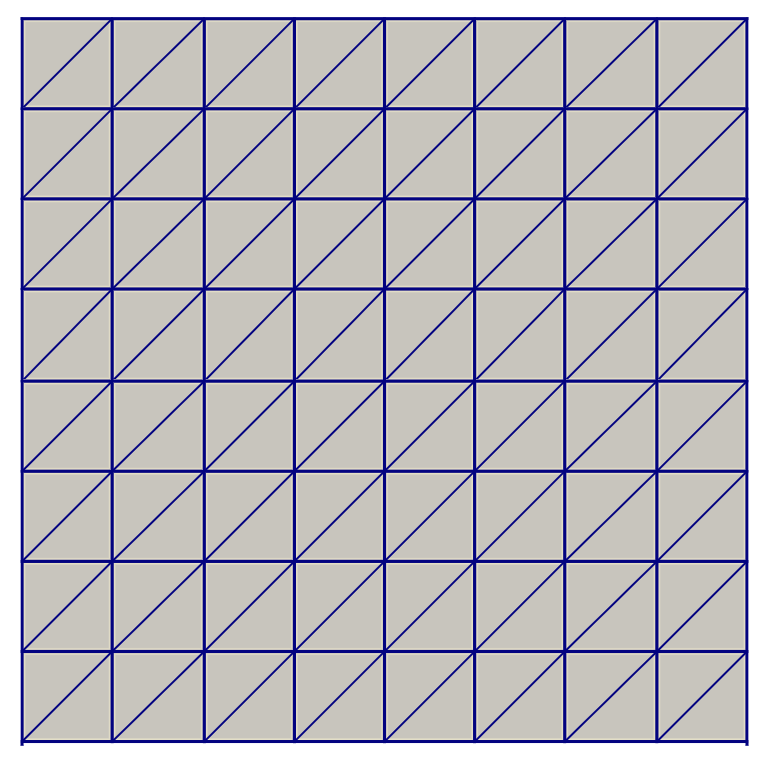
This pattern is drawn by a Shadertoy shader. Its source:

```glsl
// Antialiased coverage of everything closer than halfWidth
float stroke(float dist, float halfWidth) {
    return clamp((halfWidth - dist) * iResolution.y + 0.5, 0.0, 1.0);
}

// Position of grid line k, snapped to a coarse raster so spacing varies slightly
vec2 gridLine(vec2 k) {
    float j = k.x - 4.0;
    float x = 181.0 + sign(j) * ceil(45.25 * abs(j) - 0.5);
    return vec2(x, floor(45.2 * k.y + 0.01)) / 379.5;
}

void mainImage(out vec4 fragColor, in vec2 fragCoord) {
    vec2 p = fragCoord / iResolution.y - vec2(0.029, 0.0242);
    vec2 center = 0.5 * gridLine(vec2(8.0));

    // Cell bounds and distance to the nearest grid lines
    vec2 cell = clamp(floor(p / 0.1192), 0.0, 7.0);
    vec2 low = gridLine(cell);
    vec2 high = gridLine(cell + 1.0);
    vec2 toLine = min(abs(p - low), abs(p - high));
    float nearest = min(toLine.x, toLine.y);

    // Signed distance to the outer frame
    vec2 beyond = abs(p - center) - center;
    float frame = max(beyond.x, beyond.y);

    // Rising diagonal of each cell
    vec2 local = (p - low) / (high - low);
    float diagonal = abs(local.x - local.y) * 0.1192 * 0.7071;

    // Short overhang of the two outer verticals at the bottom
    float overhang = max(abs(beyond.x) - 0.002, max(p.y, -0.0055 - p.y));

    // Grey cells with a pale fringe along the grid, on white
    vec3 navy = vec3(0.01, 0.01, 0.5);
    float fringe = 1.0 - smoothstep(0.003, 0.0055, nearest);
    vec3 fill = mix(vec3(0.785, 0.773, 0.741), vec3(0.89, 0.87, 0.78), fringe);
    vec3 color = mix(vec3(1.0), fill, stroke(frame, 0.0));

    // Thin diagonals below the heavier grid
    color = mix(color, navy, stroke(diagonal, 0.0013) * stroke(frame, 0.0));
    float grid = stroke(nearest, 0.0021) * stroke(frame, 0.0021);
    color = mix(color, navy, max(grid, stroke(overhang, 0.0)));

    fragColor = vec4(color, 1.0);
}
```
